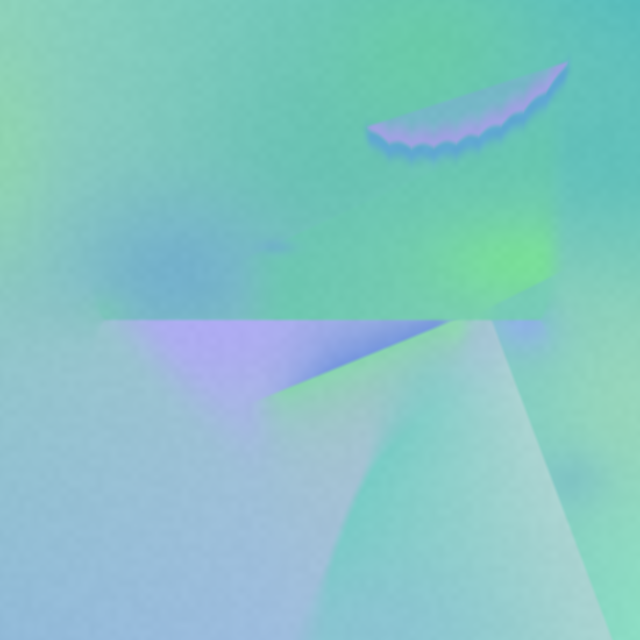
A WebGL 1 fragment shader for this texture map:

```glsl
precision highp float;
uniform vec2 u_resolution;

#define HORIZON 0.5
#define EDGE 0.004
#define FOLD_SLOPE 0.409
#define RIDGE_SLOPE 0.465
#define SHARD_DEPTH 0.072
#define SCALLOPS 9.0
#define GRAIN 0.016
#define GRAIN_SCALE 90.0

float hash(vec2 p) {
  return fract(sin(dot(p, vec2(127.1, 311.7))) * 43758.5453);
}

float noise(vec2 p) {
  vec2 i = floor(p), f = fract(p);
  f = f * f * (3.0 - 2.0 * f);
  return mix(mix(hash(i), hash(i + vec2(1, 0)), f.x),
             mix(hash(i + vec2(0, 1)), hash(i + vec2(1, 1)), f.x), f.y);
}

// Bilinear gradient between four corner colours
vec3 corners(vec2 t, vec3 bl, vec3 br, vec3 tl, vec3 tr) {
  t = clamp(t, 0.0, 1.0);
  return mix(mix(bl, br, t.x), mix(tl, tr, t.x), t.y);
}

// Soft elliptical tint
vec3 glow(vec3 base, vec2 p, vec2 center, vec2 radius, vec3 tint, float amount) {
  vec2 q = (p - center) / radius;
  return mix(base, tint, amount * exp(-dot(q, q)));
}

float band(float lo, float hi, float soft, float x) {
  return smoothstep(lo - soft, lo + soft, x) * (1.0 - smoothstep(hi - soft, hi + soft, x));
}

vec3 upperField(vec2 p) {
  vec3 c = corners(vec2(p.x, p.y * 2.0 - 1.0), vec3(0.54, 0.77, 0.77), vec3(0.54, 0.82, 0.73),
                   vec3(0.55, 0.82, 0.74), vec3(0.34, 0.74, 0.74));
  c = glow(c, p, vec2(0.0, 0.77), vec2(0.08, 0.18), vec3(0.56, 0.84, 0.68), 0.8);
  c = glow(c, p, vec2(0.52, 0.75), vec2(0.22, 0.2), vec3(0.40, 0.76, 0.70), 0.9);
  c = glow(c, p, vec2(0.67, 0.92), vec2(0.16, 0.14), vec3(0.41, 0.80, 0.65), 0.85);
  c = glow(c, p, vec2(0.95, 0.76), vec2(0.2, 0.13), vec3(0.37, 0.75, 0.73), 0.85);
  c = glow(c, p, vec2(0.28, 0.57), vec2(0.16, 0.13), vec3(0.45, 0.69, 0.80), 0.95);
  c = glow(c, p, vec2(0.16, 0.51), vec2(0.04, 0.03), vec3(0.47, 0.78, 0.71), 0.7);

  // Green slope under the ridge
  float ridge = p.y - 0.612 - RIDGE_SLOPE * (p.x - 0.417);
  vec3 slope = corners(vec2((p.x - 0.42) / 0.44, (p.y - 0.5) / 0.25), vec3(0.42, 0.78, 0.69),
                       vec3(0.50, 0.81, 0.71), vec3(0.42, 0.77, 0.71), vec3(0.40, 0.78, 0.69));
  slope = glow(slope, p, vec2(0.82, 0.59), vec2(0.14, 0.07), vec3(0.47, 0.88, 0.59), 0.9);
  float flap = p.y - 0.518 - 0.5 * (p.x - 0.762);
  float under = (1.0 - smoothstep(-EDGE, EDGE, flap)) * smoothstep(0.74, 0.79, p.x);
  slope = mix(slope, vec3(0.46, 0.79, 0.73), under * 0.8);
  float ridgeSoft = mix(EDGE, 0.06, smoothstep(0.66, 0.8, p.x));
  float side = smoothstep(0.36, 0.46, p.x) * (1.0 - smoothstep(0.845, 0.89, p.x));
  c = mix(c, slope, (1.0 - smoothstep(-ridgeSoft, ridgeSoft, ridge)) * side);
  return glow(c, p, vec2(0.432, 0.614), vec2(0.03, 0.012), vec3(0.44, 0.68, 0.81), 0.7);
}

vec3 lowerField(vec2 p) {
  vec3 c = corners(vec2(p.x / 0.6, p.y * 2.0), vec3(0.57, 0.73, 0.85), vec3(0.63, 0.74, 0.88),
                   vec3(0.57, 0.78, 0.79), vec3(0.66, 0.76, 0.84));
  float wedge = smoothstep(-0.02, 0.1, p.x - 0.15 - 0.9 * (HORIZON - p.y));
  c = glow(c, p, vec2(0.34, 0.5), vec2(0.27, 0.17), vec3(0.68, 0.67, 0.95), wedge);

  // Diagonal fold: blue shade above, green light below
  float fold = (p.y - 0.372 - FOLD_SLOPE * (p.x - 0.397)) / sqrt(1.0 + FOLD_SLOPE * FOLD_SLOPE);
  float along = smoothstep(0.39, 0.54, p.x);
  vec3 shade = mix(c, vec3(0.43, 0.57, 0.87), 0.9 * along * exp(-max(fold, 0.0) / 0.055));
  vec3 lit = mix(c, vec3(0.65, 0.77, 0.80), along * exp(min(fold, 0.0) / 0.2));
  lit = mix(lit, vec3(0.53, 0.84, 0.68), smoothstep(0.38, 0.46, p.x) * exp(min(fold, 0.0) / 0.055));
  c = mix(lit, shade, smoothstep(-EDGE, EDGE, fold));

  // Pale cone with a curved left side
  float left = p.x - (0.483 + 0.2 * p.y + 0.55 * p.y * p.y);
  float soft = 0.01 + 0.09 * smoothstep(0.25, 0.44, p.y) + 0.025 * (1.0 - smoothstep(0.0, 0.12, p.y));
  float right = p.x - 0.768 - 0.378 * (HORIZON - p.y);
  float across = clamp(left / max(left - right, 0.05), 0.0, 1.0);
  vec3 cone = mix(vec3(0.46, 0.80, 0.77), vec3(0.67, 0.83, 0.82), across);
  cone = glow(cone, p, vec2(0.58, 0.0), vec2(0.2, 0.13), vec3(0.55, 0.76, 0.83), 0.85);
  cone = glow(cone, p, vec2(0.75, 0.5), vec2(0.06, 0.09), vec3(0.66, 0.76, 0.85), 0.9);
  c = mix(c, cone, smoothstep(-soft, soft, left) * (1.0 - smoothstep(0.40, 0.50, p.y) * (1.0 - smoothstep(0.7, 0.74, p.x))));
  c = glow(c, p, vec2(0.71, 0.488), vec2(0.018, 0.02), vec3(0.57, 0.86, 0.70), 0.7);

  // Green field right of the cone
  vec3 field = corners(vec2((p.x - 0.77) / 0.23, p.y * 2.0), vec3(0.49, 0.80, 0.77),
                       vec3(0.55, 0.87, 0.77), vec3(0.51, 0.80, 0.76), vec3(0.56, 0.82, 0.74));
  field = glow(field, p, vec2(0.98, 0.36), vec2(0.1, 0.14), vec3(0.60, 0.84, 0.73), 0.7);
  field = glow(field, p, vec2(0.89, 0.25), vec2(0.06, 0.05), vec3(0.48, 0.74, 0.78), 0.6);
  field = glow(field, p, vec2(0.82, 0.5), vec2(0.055, 0.05), vec3(0.56, 0.69, 0.91), 0.9);
  return mix(c, field, smoothstep(-EDGE, EDGE, right));
}

// Sliver with a scalloped violet rim and blue shadow
vec3 addShard(vec3 c, vec2 p) {
  float s = (p.x - 0.573) / 0.315;
  float top = 0.802 + 0.324 * (p.x - 0.573) - p.y;
  float sag = pow(max(4.0 * s * (1.0 - s), 0.0), 0.7) * SHARD_DEPTH;
  float rim = sag - 0.007 * abs(sin(s * SCALLOPS * 3.14159)) - top;
  float span = band(0.0, 1.0, 0.03, s);
  float shadow = exp(-pow((rim + 0.01) / 0.016, 2.0));
  c = mix(c, vec3(0.36, 0.62, 0.86), 0.75 * shadow * span);
  vec3 body = mix(vec3(0.63, 0.63, 0.89), vec3(0.46, 0.72, 0.78), smoothstep(0.0, 0.045, rim));
  float inside = smoothstep(-0.006, 0.006, rim) * smoothstep(-EDGE, EDGE, top);
  return mix(c, body, inside * span);
}

void main() {
  vec2 p = gl_FragCoord.xy / u_resolution;
  float soft = mix(0.09, EDGE, band(0.15, 0.857, 0.015, p.x));
  vec3 color = mix(lowerField(p), upperField(p), smoothstep(-soft, soft, p.y - HORIZON));
  color = addShard(color, p);
  color += GRAIN * (noise(p * GRAIN_SCALE) - 0.5);
  gl_FragColor = vec4(color, 1.0);
}
```
